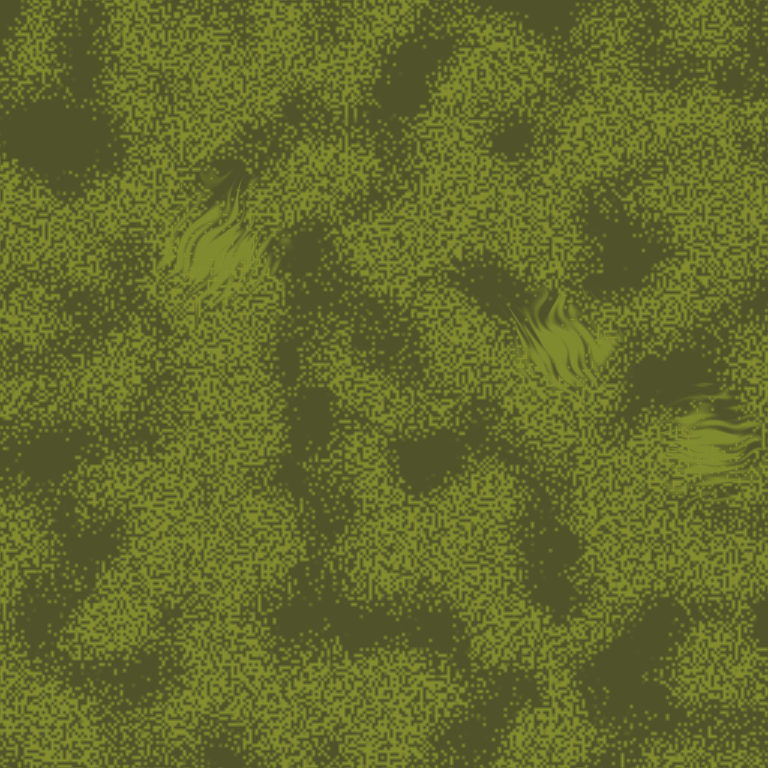
Write a WebGL 2 fragment shader that draws this texture.

```glsl
#version 300 es
precision highp float;
// Mossy ground: light stipple on dark olive, thinned and thickened by broad noise.
// Stipple is high-passed hash noise cut by a threshold and blended between cells;
// a few tufts of stretched gradient noise lie on top as combed strands.

uniform vec2 u_resolution;
out vec4 fragColor;

const vec3 DARK_OLIVE = vec3(0.312, 0.326, 0.163);
const vec3 LIGHT_MOSS = vec3(0.518, 0.556, 0.186);

const float GRAIN_CELLS = 256.0;      // stipple cells across the canvas
const float GRAIN_CUT = 0.055;        // mean threshold, higher is sparser
const float CUT_MIN = -0.06;          // threshold in the densest patches
const float PATCH_SCALE = 9.5;
const float PATCH_GAIN = 0.85;

const int TUFT_COUNT = 3;
const vec2 TUFT_START = vec2(0.28, 0.67);
const vec2 TUFT_STEP = vec2(0.455, -0.127);
const float TUFT_RADIUS = 0.1;
const float TUFT_SHRINK = 0.007;      // radius lost from tuft to tuft
const float TUFT_ANGLE = 1.0;
const float TUFT_TURN = 1.1;          // turn from tuft to tuft, radians
const float STRAND_BEND = 0.7;
const vec2 STRAND_SCALE = vec2(24.0, 125.0);

float hash(vec2 p) {
    vec3 q = fract(p.xyx * 0.1031);
    q += dot(q, q.yzx + 33.33);
    return fract((q.x + q.y) * q.z);
}

vec2 gradientAt(vec2 cell) {
    float a = 6.28318 * hash(cell + 71.0);
    return vec2(cos(a), sin(a));
}

float gradientNoise(vec2 p) {
    vec2 i = floor(p), f = p - i;
    vec2 u = f * f * f * (f * (f * 6.0 - 15.0) + 10.0);
    vec2 e = vec2(1.0, 0.0);
    float a = dot(gradientAt(i), f);
    float b = dot(gradientAt(i + e.xy), f - e.xy);
    float c = dot(gradientAt(i + e.yx), f - e.yx);
    float d = dot(gradientAt(i + e.xx), f - e.xx);
    return mix(mix(a, b, u.x), mix(c, d, u.x), u.y);
}

// Hash minus its local average: keeps neighbouring grains apart
float highPass(vec2 cell) {
    float blur = 0.0;
    for (int y = -1; y <= 1; y++) {
        for (int x = -1; x <= 1; x++) {
            float weight = float((2 - abs(x)) * (2 - abs(y))) / 16.0;
            blur += weight * hash(cell + vec2(x, y));
        }
    }
    return hash(cell) - blur;
}

// Threshold field: low where the moss is thick
float grainCut(vec2 p) {
    float patches = gradientNoise(p * PATCH_SCALE + 3.7)
                  + 0.45 * gradientNoise(p * PATCH_SCALE * 0.45 + 19.2)
                  + 0.3 * gradientNoise(p * PATCH_SCALE * 2.3 + 41.6);
    return max(GRAIN_CUT - PATCH_GAIN * patches, CUT_MIN);
}

float grain(vec2 cell) {
    float cut = grainCut((cell + 0.5) / GRAIN_CELLS);
    return smoothstep(-0.03, 0.03, highPass(cell) - cut);
}

// Grains blended linearly between cell centres
float stipple(vec2 p) {
    vec2 g = p * GRAIN_CELLS - 0.5;
    vec2 i = floor(g), f = g - i;
    vec2 e = vec2(1.0, 0.0);
    return mix(mix(grain(i), grain(i + e.xy), f.x),
               mix(grain(i + e.yx), grain(i + e.xx), f.x), f.y);
}

// Combed strands, solid at each centre and ragged at the rim
float tufts(vec2 p) {
    float cover = 0.0;
    for (int k = 0; k < TUFT_COUNT; k++) {
        float n = float(k);
        vec2 q = p - TUFT_START - TUFT_STEP * vec2(sqrt(n), n);
        float inside = 1.0 - length(q) / (TUFT_RADIUS - TUFT_SHRINK * n);
        float angle = TUFT_ANGLE + TUFT_TURN * n
                    + STRAND_BEND * gradientNoise(p * 16.0);
        vec2 along = vec2(cos(angle), sin(angle));
        vec2 r = vec2(dot(q, along), dot(q, vec2(-along.y, along.x)));
        float strand = gradientNoise(r * STRAND_SCALE + 13.0 * n + 50.0);
        float level = 0.9 * inside - 0.3 + 0.85 * strand;
        cover = max(cover, smoothstep(-0.15, 0.4, level));
    }
    return cover;
}

void main() {
    vec2 p = gl_FragCoord.xy / min(u_resolution.x, u_resolution.y);
    float moss = max(stipple(p), 0.93 * tufts(p));
    fragColor = vec4(mix(DARK_OLIVE, LIGHT_MOSS, moss), 1.0);
}
```
